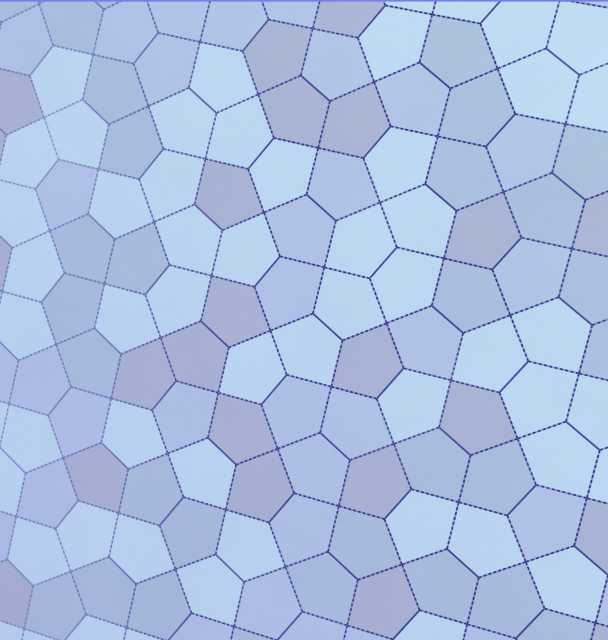
A WebGL 2 fragment shader for this pattern:

```glsl
#version 300 es
precision highp float;

uniform vec2 u_resolution;
out vec4 outColor;

const float SITE_OFFSET = 0.171;    // tile centre from the middle of its short side
const float SHORT_SIDE_GAP = 0.505; // centre spacing below this means a short side
const float DASH_PERIOD = 0.0415;
const float LINE_HALF_WIDTH = 0.00125;

float hash(vec3 p) {
    p = fract(p * vec3(0.1031, 0.1137, 0.0973));
    p += dot(p, p.yzx + 33.33);
    return fract((p.x + p.y) * p.z);
}

vec2 gradientAt(vec2 corner) {
    float angle = 6.2832 * hash(vec3(corner, 7.0));
    return vec2(cos(angle), sin(angle));
}

float gradientNoise(vec2 p) {
    vec2 i = floor(p), f = fract(p);
    vec2 w = f * f * f * (f * (f * 6.0 - 15.0) + 10.0);
    vec2 e = vec2(1.0, 0.0);
    float low = mix(dot(gradientAt(i), f), dot(gradientAt(i + e), f - e), w.x);
    float high = mix(dot(gradientAt(i + e.yx), f - e.yx), dot(gradientAt(i + 1.0), f - 1.0), w.x);
    return mix(low, high, w.y);
}

// Slightly tilted, widening lattice: xy = cell coordinates, z = local cell size.
vec3 latticeCoords(vec2 p) {
    float t = 0.496 - p.y;
    float s = p.x - 0.604 - 0.0575 * t - 0.016 * t * t;
    float size = 0.1885 + 0.0215 * s;
    return vec3(5.33 * s - 0.885 * s * s, (t + 0.064 * s - 0.001) / size, size);
}

// Four pentagon centres per cell, in two facing pairs.
vec2 siteInCell(int k) {
    float side = (k & 1) == 0 ? SITE_OFFSET : -SITE_OFFSET;
    return k < 2 ? vec2(0.5 + side, -side) : vec2(side, 0.5 + side);
}

// Nearest centre in xy, with its identity returned through id.
vec2 nearestSite(vec2 q, out vec3 id) {
    vec2 nearest = vec2(0.0);
    float best = 1e3;
    for (int n = 0; n < 36; n++) {
        int c = n / 4, k = n % 4;
        vec2 cell = floor(q) + vec2(c % 3 - 1, c / 3 - 1);
        vec2 site = cell + siteInCell(k);
        float d = distance(q, site);
        if (d < best) { best = d; nearest = site; id = vec3(cell, float(k)); }
    }
    return nearest;
}

// x = distance to the closest side, y = position along it, z = 1 on short sides.
vec3 closestSide(vec2 q, vec2 home) {
    vec3 side = vec3(1e3, 0.0, 0.0);
    for (int n = 0; n < 36; n++) {
        int c = n / 4;
        vec2 site = floor(q) + vec2(c % 3 - 1, c / 3 - 1) + siteInCell(n % 4);
        vec2 gap = site - home;
        float span = length(gap);
        if (span < 0.01) continue;
        vec2 normal = gap / span;
        vec2 toMiddle = 0.5 * (site + home) - q;
        float d = dot(toMiddle, normal);
        if (d < side.x) {
            side = vec3(d, dot(toMiddle, vec2(-normal.y, normal.x)), step(span, SHORT_SIDE_GAP));
        }
    }
    return side;
}

// Random tone per tile; some tiles share the tone of their column.
vec3 tileColor(vec3 id) {
    float own = hash(id + vec3(41.0, 67.0, 13.0));
    float column = hash(vec3(id.x + 29.0, 5.0, id.z + 17.0));
    float pick = hash(id + vec3(83.0, 31.0, 59.0)) < 0.35 ? column : own;
    vec3 pale = vec3(0.735, 0.835, 0.940);
    vec3 periwinkle = vec3(0.690, 0.760, 0.900);
    vec3 steel = vec3(0.665, 0.740, 0.865);
    vec3 mauve = vec3(0.665, 0.700, 0.830);
    return pick < 0.24 ? pale : pick < 0.53 ? periwinkle : pick < 0.77 ? steel : mauve;
}

void main() {
    vec2 p = gl_FragCoord.xy / u_resolution.y;
    float pixel = 1.0 / u_resolution.y;
    vec3 lattice = latticeCoords(p);
    vec3 id;
    vec2 home = nearestSite(lattice.xy, id);
    vec3 side = closestSide(lattice.xy, home);

    // Tile fill, cooler to the upper right, with a faint mottle
    vec3 color = tileColor(id);
    float light = clamp(0.55 * (p.x + p.y), 0.0, 1.0);
    color *= mix(vec3(0.965, 0.950, 0.990), vec3(1.015, 1.035, 1.010), light);
    color += 0.010 * gradientNoise(p * 9.0) + 0.006 * gradientNoise(p * 60.0);

    // Stitched long sides, solid short sides, worn toward the left
    float line = 1.0 - smoothstep(-0.6 * pixel, 0.8 * pixel, side.x * lattice.z - LINE_HALF_WIDTH);
    float dash = smoothstep(-0.5, 0.3, cos(6.2832 * side.y / DASH_PERIOD));
    float stitch = mix(mix(0.4, 1.0, dash), 0.9, side.z);
    float wear = mix(0.58, 0.98, smoothstep(0.0, 0.5, p.x)) + 0.25 * gradientNoise(p * 5.0);
    vec3 ink = mix(vec3(0.33, 0.37, 0.66), vec3(0.21, 0.22, 0.55), smoothstep(0.0, 0.5, p.x));
    color = mix(color, ink, line * stitch * clamp(wear, 0.0, 1.0));

    // Violet strip along the top
    float strip = smoothstep(0.9975 - pixel, 0.9975 + pixel, p.y);
    outColor = vec4(mix(color, vec3(0.47, 0.49, 0.90), strip), 1.0);
}
```
